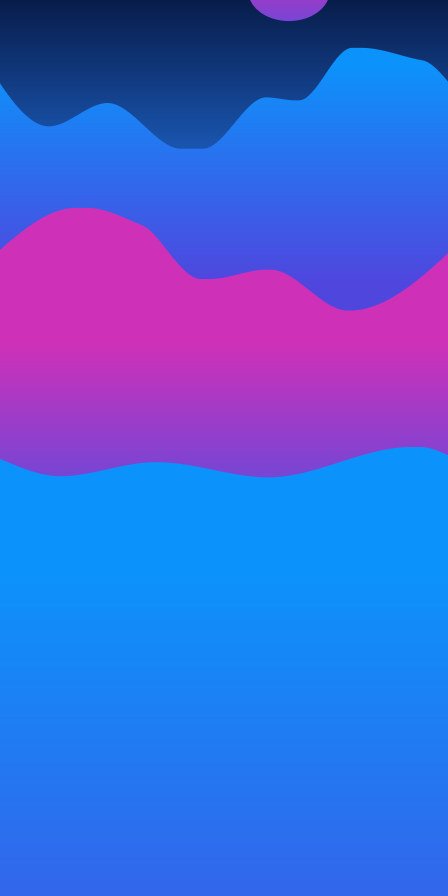
A Shadertoy shader for this background:

```glsl
// Flowing bands of navy, blue, magenta and azure with wavy borders and smooth vertical gradients.

// Antialiased coverage, 1 where the signed field is positive
float coverage(float field) {
    return clamp(0.5 + field / max(length(vec2(dFdx(field), dFdy(field))), 1e-6), 0.0, 1.0);
}

// Linear ramp from 0 at a to 1 at b
float ramp(float a, float b, float t) {
    return clamp((t - a) / (b - a), 0.0, 1.0);
}

// Wave borders: depth below the top edge, built from eased rises and falls
float navyBorder(float x) {
    return -0.030
        + 0.1710 * smoothstep(-0.203, 0.109, x)
        - 0.0260 * smoothstep(0.109, 0.240, x)
        + 0.0510 * smoothstep(0.240, 0.404, x)
        - 0.0573 * smoothstep(0.453, 0.594, x)
        + 0.0033 * smoothstep(0.594, 0.660, x)
        - 0.0586 * smoothstep(0.667, 0.786, x)
        + 0.0156 * smoothstep(0.807, 0.977, x)
        + 0.0510 * smoothstep(0.943, 1.068, x);
}

float magentaBorder(float x) {
    return 0.349
        - 0.1170 * smoothstep(-0.221, 0.169, x)
        + 0.0286 * smoothstep(0.195, 0.391, x)
        + 0.0508 * smoothstep(0.318, 0.448, x)
        - 0.0104 * smoothstep(0.469, 0.594, x)
        + 0.0456 * smoothstep(0.604, 0.776, x)
        - 0.1680 * smoothstep(0.781, 1.302, x);
}

float azureBorder(float x) {
    return 0.495
        + 0.0365 * smoothstep(-0.125, 0.135, x)
        - 0.0156 * smoothstep(0.135, 0.346, x)
        + 0.0169 * smoothstep(0.352, 0.599, x)
        - 0.0339 * smoothstep(0.599, 0.917, x)
        + 0.0195 * smoothstep(0.938, 1.068, x);
}

void mainImage(out vec4 fragColor, in vec2 fragCoord) {
    vec2 uv = fragCoord / iResolution.xy;
    float x = uv.x;
    float depth = 1.0 - uv.y;

    vec3 azure = vec3(0.045, 0.575, 0.985);
    vec3 indigo = vec3(0.31, 0.275, 0.87);
    vec3 magenta = vec3(0.81, 0.19, 0.72);
    vec3 violet = vec3(0.47, 0.27, 0.83);

    // Navy backdrop with a violet drop at the top edge
    vec3 color = mix(vec3(0.03, 0.11, 0.29), vec3(0.10, 0.335, 0.69), ramp(0.0, 0.166, depth));
    float drop = 1.0 - length((vec2(x, depth) - vec2(0.645, -0.0104)) / vec2(0.091, 0.0339));
    color = mix(color, mix(vec3(0.58, 0.24, 0.79), violet, ramp(0.0, 0.023, depth)), coverage(drop));

    // Upper blue band
    vec3 blueBand = mix(azure, indigo, ramp(0.07, 0.315, depth));
    color = mix(color, blueBand, coverage(depth - navyBorder(x)));

    // Magenta band
    vec3 magentaBand = mix(magenta, violet, ramp(0.383, 0.53, depth));
    color = mix(color, magentaBand, coverage(depth - magentaBorder(x)));

    // Lower azure field
    vec3 azureField = mix(azure, indigo, 0.58 * ramp(0.635, 1.0, depth));
    color = mix(color, azureField, coverage(depth - azureBorder(x)));

    fragColor = vec4(color, 1.0);
}
```
